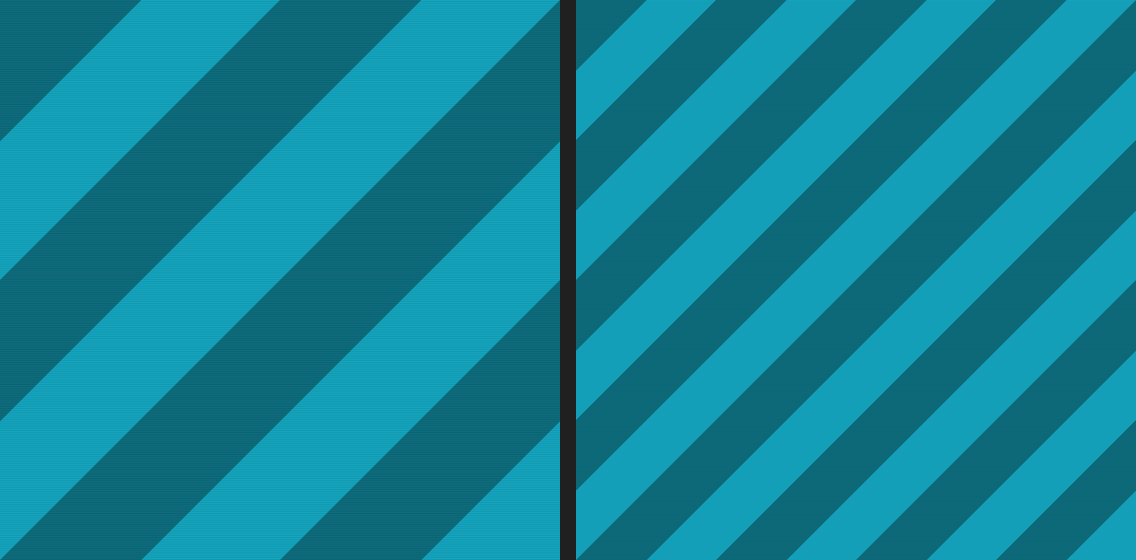
Left: one tile. Right: repeated 2 by 2.
Write a Shadertoy shader that draws this pattern.

```glsl
// Broad 45-degree stripes in two teals under a fine horizontal ribbing.
// Both layers are square waves, box-filtered over the pixel for smooth edges;
// whole repeat counts on both axes make the canvas tile without a seam.

const float STRIPE_REPEATS = 2.0;     // stripe pairs across and down
const float DARK_SHARE     = 0.505;   // part of each pair that is dark
const float RIB_REPEATS    = 256.0;   // ribs down the canvas
const float RIB_SHARE      = 0.5;     // shaded part of each rib
const float RIB_SHADE      = 0.92;    // brightness of the shaded part
const vec3  DARK_TEAL      = vec3(0.052, 0.427, 0.490);
const vec3  LIGHT_TEAL     = vec3(0.080, 0.650, 0.750);

// Integral of a unit-period wave that is 1 for the first "share" of its period
float waveIntegral(float t, float share) {
    return floor(t) * share + min(fract(t), share);
}

// Mean of that wave over a footprint of the given width
float waveCoverage(float t, float share, float width) {
    return (waveIntegral(t + 0.5 * width, share)
          - waveIntegral(t - 0.5 * width, share)) / width;
}

void mainImage(out vec4 fragColor, in vec2 fragCoord) {
    vec2 uv = fragCoord / iResolution.xy;
    vec2 pixel = 1.0 / iResolution.xy;

    // Diagonal stripes, rising to the right
    float dark = waveCoverage((uv.x - uv.y) * STRIPE_REPEATS, DARK_SHARE,
                              length(pixel) * STRIPE_REPEATS);
    vec3 color = mix(LIGHT_TEAL, DARK_TEAL, dark);

    // Horizontal ribbing
    float rib = waveCoverage(uv.y * RIB_REPEATS, RIB_SHARE, pixel.y * RIB_REPEATS);
    color *= mix(1.0, RIB_SHADE, rib);

    fragColor = vec4(color, 1.0);
}
```
